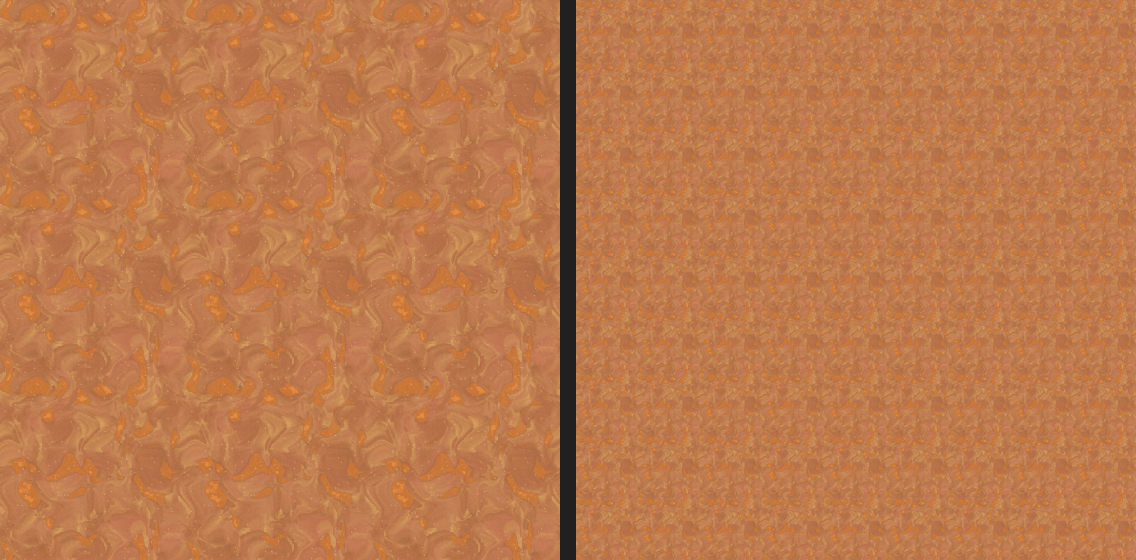
Left, the tile; right, the same tile 3 across and 3 down.
This texture is drawn by a WebGL 2 fragment shader. Its source:

```glsl
#version 300 es
precision highp float;
// Copper-coloured marbling: warped gradient noise makes soft clouds, curled
// folds with one crisp edge, and outlined amber pools, with grain and specks.
// Every noise lattice wraps, so the tile repeats without a seam.

uniform vec2 u_resolution;
out vec4 outColor;

const float REPEATS = 3.0;
const float TAU = 6.2831853;

const vec3 BROWN = vec3(0.710, 0.440, 0.280);
const vec3 TAN   = vec3(0.765, 0.505, 0.335);
const vec3 ROSE  = vec3(0.770, 0.465, 0.335);
const vec3 STRAW = vec3(0.825, 0.605, 0.360);
const vec3 AMBER = vec3(0.790, 0.465, 0.215);
const vec3 GLOW  = vec3(0.900, 0.560, 0.270);
const vec3 RIM   = vec3(0.655, 0.415, 0.255);
const vec3 SPECK = vec3(0.900, 0.740, 0.550);

// Random value in 0..1 for a lattice cell that wraps at the period.
float hash(vec2 cell, float period, float seed) {
  uvec2 c = uvec2(mod(cell, period));
  uint n = c.x * 1597u + c.y * 51749u + uint(seed) * 7919u;
  n = (n ^ (n >> 15)) * 739391u;
  n = (n ^ (n >> 13)) * 668265u;
  n ^= n >> 16;
  return float(n & 65535u) / 65536.0;
}

float cornerSlope(vec2 cell, vec2 offset, float period, float seed) {
  float angle = TAU * hash(cell, period, seed);
  return dot(vec2(cos(angle), sin(angle)), offset);
}

// Periodic gradient noise, about -0.7..0.7, with 'period' cells per tile.
float noise(vec2 p, float period, float seed) {
  vec2 cell = floor(p * period);
  vec2 f = p * period - cell;
  vec2 s = f * f * f * (f * (f * 6.0 - 15.0) + 10.0);
  vec2 e = vec2(1.0, 0.0);
  float low = mix(cornerSlope(cell, f, period, seed),
                  cornerSlope(cell + e, f - e, period, seed), s.x);
  float high = mix(cornerSlope(cell + e.yx, f - e.yx, period, seed),
                   cornerSlope(cell + 1.0, f - 1.0, period, seed), s.x);
  return mix(low, high, s.y);
}

float fbm(vec2 p, float period, float seed) {
  float sum = 0.0, gain = 1.0;
  for (int i = 0; i < 4; i++) {
    sum += gain * noise(p, period, seed + float(i));
    gain *= 0.5;
    period *= 2.0;
  }
  return sum;
}

vec2 warp(vec2 p, float period, float amount, float seed) {
  return p + amount * vec2(noise(p, period, seed), noise(p, period, seed + 1.0));
}

// Curled ridge: a slow rise to a crest, then a crisp drop.
float fold(vec2 p, float period, float steps, float seed) {
  float height = steps * (noise(p, period, seed) + 0.18 * noise(p, period * 3.0, seed + 1.0));
  float phase = fract(height);
  float edge = clamp(1.5 * fwidth(height), 0.06, 0.4);
  float crest = phase * phase * (1.0 - smoothstep(1.0 - edge, 1.0, phase));
  return crest * smoothstep(-0.15, 0.25, noise(p, period - 1.0, seed + 2.0));
}

// Sparse round specks, one candidate per cell.
float specks(vec2 p, float cells, float share, float pixel, float seed) {
  vec2 cell = floor(p * cells);
  vec2 centre = 0.3 + 0.4 * vec2(hash(cell, cells, seed), hash(cell, cells, seed + 1.0));
  float d = length(p * cells - cell - centre);
  float blur = 0.6 * pixel * cells;
  float dotMask = 1.0 - smoothstep(0.16 - blur, 0.16 + blur, d);
  return dotMask * step(1.0 - share, hash(cell, cells, seed + 2.0));
}

void main() {
  vec2 p = fract(REPEATS * gl_FragCoord.xy / u_resolution);
  float pixel = REPEATS / min(u_resolution.x, u_resolution.y);
  vec2 swirl = warp(warp(p, 6.0, 0.11, 1.0), 13.0, 0.035, 5.0);

  // Soft clouds
  float cloud = fbm(swirl, 7.0, 11.0);
  vec3 color = mix(BROWN, TAN, smoothstep(-0.25, 0.5, cloud));
  color = mix(color, ROSE, 0.55 * smoothstep(0.05, 0.4, noise(swirl, 5.0, 21.0)));

  // Amber pools with dark rims and glowing cores
  float pool = noise(swirl, 9.0, 31.0) + 0.10 * noise(swirl, 27.0, 33.0);
  float rim = (pool - 0.21) / 0.04;
  color = mix(color, RIM, 0.55 * exp(-rim * rim));
  color = mix(color, AMBER, 0.9 * smoothstep(0.21, 0.29, pool));
  float core = pool + 0.22 * fbm(p, 32.0, 35.0);
  color = mix(color, GLOW, 0.8 * smoothstep(0.40, 0.52, core));

  // Overlapping curled folds, kept off the pools
  float dry = 1.0 - 0.85 * smoothstep(0.17, 0.27, pool);
  float wide = fold(swirl, 8.0, 2.2, 41.0);
  float fine = fold(swirl + 0.5, 12.0, 1.8, 51.0);
  color = mix(color, STRAW, dry * min(1.0, 1.05 * wide + 0.6 * fine));

  // Fibrous grain and pale specks
  float grain = noise(swirl, 40.0, 61.0) + noise(p, 80.0, 63.0);
  color *= 1.0 + 0.045 * grain;
  color = mix(color, SPECK, 0.6 * specks(p, 56.0, 0.045, pixel, 71.0));

  outColor = vec4(color, 1.0);
}
```
